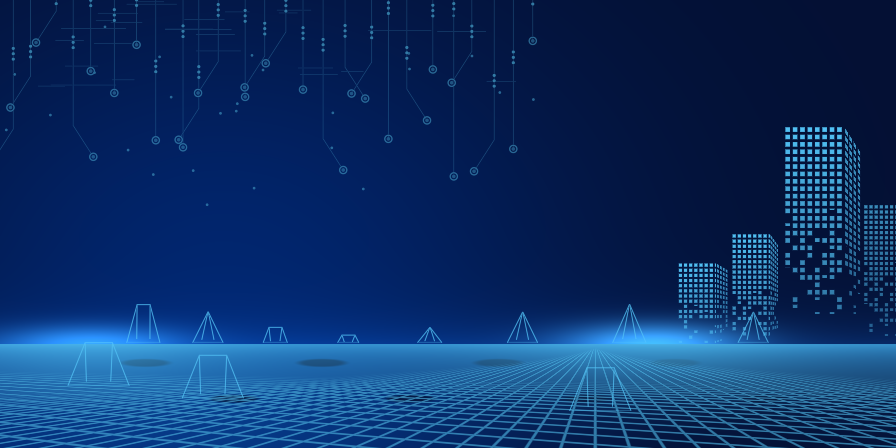
Reproduce this background procedurally as a WebGL 1 fragment shader.

```glsl
precision highp float;

uniform vec2 u_resolution;

#define HORIZON 0.232
#define GRID_CENTER 1.15
#define GRID_SCALE 3.1
#define GRID_DEPTH 0.7
#define GRID_TURN 0.25
#define NAVY vec3(0.014, 0.062, 0.20)
#define ROYAL vec3(0.004, 0.147, 0.43)
#define AZURE vec3(0.05, 0.34, 0.68)
#define CYAN vec3(0.32, 0.76, 0.96)

float px;

float hash(float n) { return fract(sin(n * 12.9898 + 1.7) * 43758.5); }
float hash2(vec2 c) { return fract(sin(dot(c, vec2(12.99, 78.23))) * 43758.5); }

float segment(vec2 p, vec2 a, vec2 b) {
  vec2 d = b - a;
  return length(p - a - d * clamp(dot(p - a, d) / dot(d, d), 0.0, 1.0));
}

// Soft coverage of a shape whose edge lies at distance zero
float fill(float d) { return 1.0 - smoothstep(-0.6 * px, 0.6 * px, d); }

float glow(vec2 p, vec2 center, vec2 size) {
  vec2 q = (p - center) / size;
  return exp(-dot(q, q));
}

// Wire pyramid; a positive tip width cuts off its point
float pyramid(vec2 p, vec2 base, float halfWidth, float height, float tip) {
  vec2 q = p - base;
  vec2 left = vec2(-tip, height);
  vec2 right = vec2(tip + 0.001, height);
  float d = segment(q, vec2(-halfWidth, 0.0), left);
  d = min(d, segment(q, vec2(halfWidth, 0.0), right));
  d = min(d, segment(q, vec2(-0.4 * halfWidth, 0.1 * height), left));
  d = min(d, segment(q, vec2(0.4 * halfWidth, 0.1 * height), right));
  d = min(d, segment(q, left, right));
  float sill = segment(q, vec2(-halfWidth, 0.0), vec2(halfWidth, 0.0));
  return max(fill(d - 0.0012), 0.5 * fill(sill - 0.001));
}

// Hanging traces with ring nodes, markers and loose sparks
float circuit(vec2 p) {
  float ink = 0.0;
  for (int i = 0; i < 26; i++) {
    float n = float(i);
    float x = (n + 0.3 + 0.4 * hash(n)) * 0.047;
    float low = mix(0.60, 0.92, hash(n + 40.0));
    float bend = 0.045 * floor(3.0 * hash(n + 80.0) - 1.0);
    vec2 knee = vec2(x, low + 0.07);
    vec2 node = vec2(x + bend, low);
    float trace = min(segment(p, vec2(x, 1.02), knee), segment(p, knee, node));
    ink = max(ink, 0.34 * fill(trace - 0.0008));
    float r = length(p - node);
    ink = max(ink, 0.6 * fill(abs(r - 0.008) - 0.0015));
    ink = max(ink, 0.45 * fill(r - 0.004));
    // Triple beads along the trace
    vec2 bead = p - vec2(x, mix(low + 0.1, 1.0, hash(n + 120.0)));
    float row = clamp(floor(bead.y / 0.012 + 0.5), -1.0, 1.0);
    ink = max(ink, 0.75 * fill(length(bead - vec2(0.0, row * 0.012)) - 0.0035));
    // Horizontal links
    vec2 link = vec2(1.1 * hash(n + 160.0), 0.8 + 0.2 * hash(n + 200.0));
    float d = segment(p, link, link + vec2(0.03 + 0.12 * hash(n + 240.0), 0.0));
    ink = max(ink, 0.25 * fill(d - 0.0008));
    // Loose sparks
    vec2 spark = vec2(1.2 * hash(n + 280.0), 1.0 - 0.5 * hash(n + 320.0));
    ink = max(ink, 0.6 * fill(length(p - spark) - 0.003));
  }
  return ink;
}

// Lit windows: span holds left edge, corner, right edge; rise holds bottom, top
float tower(vec2 p, vec3 span, vec2 rise, float pitch) {
  float side = max(p.x - span.y, 0.0) / (span.z - span.y);
  float y = 0.3 + (p.y - 0.3) / (1.0 - 0.14 * side);
  float column = side > 0.0 ? 40.0 + 4.0 * side : (p.x - span.x) / pitch;
  vec2 q = vec2(column, (rise.y - y) / pitch);
  vec2 cell = abs(fract(q) - 0.5);
  float soft = 0.6 * px / pitch;
  float lamp = 1.0 - smoothstep(0.31 - soft, 0.31 + soft, max(cell.x, cell.y));
  float height = (y - rise.x) / (rise.y - rise.x);
  float lit = step(hash2(floor(q)), 0.15 + 1.5 * height);
  float inside = step(span.x, p.x) * step(p.x, span.z) * step(0.0, height) * step(height, 1.0);
  return lamp * lit * inside * (0.55 + 0.45 * height) * (1.0 - 0.25 * step(0.001, side));
}

vec3 sky(vec2 p) {
  vec3 color = mix(NAVY, ROYAL, glow(p, vec2(0.5, 0.38), vec2(0.8, 0.62)));
  float lift = max(p.y - HORIZON, 0.0);
  color += AZURE * 0.28 * exp(-lift * 18.0);
  color += CYAN * 0.55 * glow(p, vec2(0.2, HORIZON), vec2(0.2, 0.04));
  color += CYAN * 0.75 * glow(p, vec2(1.46, HORIZON), vec2(0.2, 0.045));
  color = mix(color, CYAN * 0.8, circuit(p));
  float lamps = tower(p, vec3(1.75, 1.885, 1.922), vec2(0.30, 0.719), 0.0165);
  lamps = max(lamps, tower(p, vec3(1.633, 1.719, 1.737), vec2(0.235, 0.479), 0.0115));
  lamps = max(lamps, tower(p, vec3(1.513, 1.599, 1.625), vec2(0.235, 0.414), 0.0115));
  lamps = max(lamps, tower(p, vec3(1.927, 2.01, 2.04), vec2(0.25, 0.544), 0.0115) * 0.7);
  return mix(color, CYAN, lamps);
}

vec3 ground(vec2 p) {
  float d = max(HORIZON - p.y, 0.0005);
  float k = GRID_SCALE / d;
  mat2 turn = mat2(cos(GRID_TURN), sin(GRID_TURN), -sin(GRID_TURN), cos(GRID_TURN));
  vec2 plane = vec2(p.x - GRID_CENTER, GRID_DEPTH) * k;
  // Footprint of one pixel keeps distant lines smooth
  vec2 across = turn * vec2(k, 0.0);
  vec2 along = turn * (plane / d);
  vec2 foot = px * sqrt(across * across + along * along);
  vec2 gap = abs(fract(turn * plane) - 0.5);
  vec2 lines = 1.0 - smoothstep(vec2(0.02), 0.05 + foot, 0.5 - gap);
  lines = mix(lines, vec2(0.38), smoothstep(0.3, 0.8, foot));
  float far = exp(-d * 13.0);
  vec3 base = mix(ROYAL, NAVY, smoothstep(0.5, 1.7, p.x));
  base = mix(base, AZURE, 0.75 * far + 0.35 * glow(p, vec2(0.45, 0.08), vec2(0.5, 0.2)));
  // Flat shadows
  for (int i = 0; i < 8; i++) {
    float n = float(i);
    vec2 spot = vec2(0.325 + 0.197 * n, 0.15 + 0.04 * cos(3.1416 * n));
    base = mix(base, NAVY, 0.75 * smoothstep(1.2, 0.7, length((p - spot) / vec2(0.055, 0.009))));
  }
  vec3 color = mix(base, CYAN * 0.88, max(lines.x, lines.y) * (0.65 + 0.25 * far));
  float rim = exp(-d * 45.0);
  float flare = glow(p, vec2(0.2, HORIZON), vec2(0.3, 0.1)) + glow(p, vec2(1.46, HORIZON), vec2(0.35, 0.1));
  return mix(color, CYAN, clamp(0.45 * rim + 0.35 * flare, 0.0, 0.9));
}

void main() {
  px = 1.0 / u_resolution.y;
  vec2 p = gl_FragCoord.xy * px;
  p.x *= 2.0 * u_resolution.y / u_resolution.x;
  vec3 color = mix(sky(p), ground(p), fill(p.y - HORIZON));
  float wires = 0.0;
  // Pyramids along the horizon
  for (int i = 0; i < 8; i++) {
    float n = float(i);
    float x = 0.32 + 0.143 * n + 0.00105 * n * n * n;
    float height = 0.05 + 0.034 * cos(1.05 * (n - 6.0));
    float tip = (i < 4 && i != 1) ? 0.014 : 0.0;
    wires = max(wires, pyramid(p, vec2(x, HORIZON + 0.004), 0.02 + 0.2 * height, height, tip));
  }
  // Larger pyramids on the floor
  for (int i = 0; i < 3; i++) {
    float n = float(i);
    vec2 base = vec2(0.22 + 0.255 * n + 0.305 * n * (n - 1.0), 0.14 - 0.028 * n);
    wires = max(wires, pyramid(p, base, 0.068, 0.095, 0.03));
  }
  gl_FragColor = vec4(mix(color, CYAN, 0.75 * wires), 1.0);
}
```
